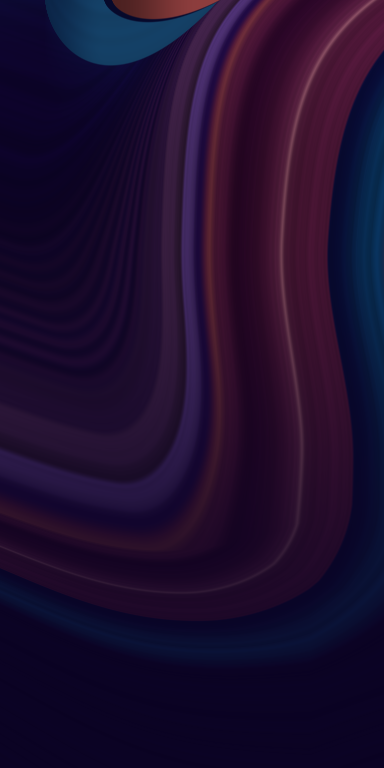
Give the GLSL for this background, as a WebGL 1 fragment shader.

```glsl
precision highp float;
// Dim silky ribbons pouring from the top right and sweeping left over a dark indigo ground.

uniform vec2 u_resolution;

const vec2 DESIGN = vec2(384.0, 768.0); // design units, y runs downward
const vec3 INDIGO = vec3(0.042, 0.010, 0.140);
const vec3 NAVY = vec3(0.025, 0.035, 0.170);
const vec3 BLUE = vec3(0.030, 0.180, 0.330);
const vec3 PLUM = vec3(0.200, 0.105, 0.225);
const vec3 VIOLET = vec3(0.245, 0.155, 0.365);
const vec3 DEEP_VIOLET = vec3(0.095, 0.030, 0.200);
const vec3 WINE = vec3(0.260, 0.075, 0.185);
const vec3 MAROON = vec3(0.140, 0.020, 0.130);
const vec3 EMBER = vec3(0.460, 0.200, 0.200);

float hash(float n) {
  return fract(sin(n * 127.1) * 43758.5453);
}

float noise(float x) {
  float i = floor(x);
  float f = x - i;
  return mix(hash(i), hash(i + 1.0), f * f * (3.0 - 2.0 * f));
}

// Layered streaks that vary only across the ribbons.
float streaks(float level) {
  float sum = 0.0;
  float amp = 0.5;
  float freq = 0.12;
  for (int i = 0; i < 4; i++) {
    sum += amp * noise(level * freq + float(i) * 37.0);
    freq *= 2.1;
    amp *= 0.6;
  }
  return sum - 0.54;
}

float smoothMax(float a, float b, float k) {
  float h = max(k - abs(a - b), 0.0) / k;
  return max(a, b) + h * h * k * 0.25;
}

float glow(float d, float width) {
  return exp(-d * d / (width * width));
}

// Blends into the next band once the level passes an edge.
vec3 band(vec3 col, vec3 next, float level, float edge, float soft) {
  return mix(col, next, smoothstep(edge - soft, edge + soft, level));
}

// Level of the falling part, zero on the ember ridge.
float fallLevel(vec2 p) {
  float bend = smoothstep(240.0, 460.0, p.y);
  float d = p.x - 208.0 - 60.0 * exp(-p.y / 65.0) - 15.0 * bend;
  float spread = 0.97 + 0.5 * exp(-p.y / 90.0) + 0.13 * bend;
  float u = d > 0.0 ? d / spread : d;
  float pinch = mix(0.3, 1.0, smoothstep(0.0, 260.0, p.y));
  return u + min(u + 48.0, 0.0) * (1.0 / pinch - 1.0);
}

// Level of the part that sweeps out to the left.
float sweepLevel(vec2 p) {
  float d = p.y - 512.0 - 38.0 * sin(p.x * 0.0095);
  return d * (d > 0.0 ? mix(2.1, 1.35, min(p.x / 310.0, 1.0)) : 0.44);
}

float ribbonLevel(vec2 p) {
  float u = fallLevel(p);
  float v = sweepLevel(p);
  return smoothMax(u, v, 80.0 + 0.5 * clamp(max(u, v), 0.0, 120.0));
}

// Depth inside a skewed bowl hanging from the top edge.
float bowl(vec2 p, float left, float width, float depth) {
  float t = clamp((p.x - left) / width, 0.0, 1.0);
  return depth * 2.9 * pow(t, 0.6) * (1.0 - t) - p.y;
}

vec3 ribbons(vec2 p, float level) {
  // Dark folds with ripples on the left
  float folds = smoothstep(-155.0, -75.0, level);
  float ripple = 0.5 + 0.5 * sin(level * 0.84 + 3.0 * noise(level * 0.13));
  vec3 col = mix(INDIGO, vec3(0.085, 0.030, 0.155), folds);
  col += vec3(0.045, 0.015, 0.020) * folds * (ripple - 0.4);

  // Violet sheets, then the wine sheet, then the blue rim
  col = band(col, vec3(0.135, 0.060, 0.185), level, -66.0, 3.0);
  col = band(col, PLUM, level, -48.0, 1.5);
  col = band(col, PLUM * 0.72, level, -34.0, 4.0);
  col = band(col, VIOLET, level, -28.0, 1.5);
  col = band(col, DEEP_VIOLET, level, -16.0, 4.0);
  col = band(col, WINE, level, -7.0, 4.0);
  col = band(col, MAROON, level, 17.0, 10.0);
  col = band(col, WINE, level, 50.0, 22.0);
  col += vec3(0.14, 0.09, 0.03) * glow(level, 3.5);
  col += vec3(0.14, 0.14, 0.10) * glow(level - 72.0, 2.2);
  col += vec3(0.05, 0.04, 0.04) * glow(level - 70.0, 9.0);
  col = band(col, NAVY, level, 118.0, 1.3);
  col = band(col, BLUE, level, 142.0, 18.0);
  col += vec3(0.18, 0.00, -0.03) * glow(level - 179.0, 5.0) * glow(p.y - 270.0, 75.0);
  col = band(col, INDIGO, level, 185.0, 14.0);
  col *= 1.0 + 0.38 * streaks(level);

  // Brighter at the top, sinking into indigo below
  col *= mix(1.2, 1.0, smoothstep(0.0, 200.0, p.y));
  return mix(col, INDIGO, 0.68 * smoothstep(200.0, 650.0, p.y));
}

vec3 bowls(vec3 col, vec2 p) {
  float outer = bowl(p, 45.0, 175.0, 66.0);
  float inner = bowl(p, 104.0, 118.0, 23.0);
  float core = bowl(p, 112.0, 110.0, 20.0);
  float shade = smoothstep(45.0, 105.0, p.x);
  vec3 water = mix(vec3(0.045, 0.150, 0.290), vec3(0.080, 0.255, 0.405), shade);
  water *= 0.94 + 0.12 * noise(outer * 0.12);
  vec3 ember = EMBER * mix(0.65, 1.2, smoothstep(115.0, 200.0, p.x));
  col += vec3(0.0, 0.025, 0.04) * exp(min(outer, 0.0) / 28.0) * (1.0 - smoothstep(120.0, 190.0, p.x));
  col = mix(col, water, smoothstep(0.0, 2.0, outer));
  col = mix(col, NAVY, smoothstep(0.0, 2.0, inner));
  return mix(col, ember, smoothstep(0.0, 2.0, core));
}

void main() {
  vec2 uv = gl_FragCoord.xy / u_resolution;
  vec2 p = vec2(uv.x, 1.0 - uv.y) * DESIGN;
  vec3 col = bowls(ribbons(p, ribbonLevel(p)), p);
  gl_FragColor = vec4(clamp(col, 0.0, 1.0), 1.0);
}
```
